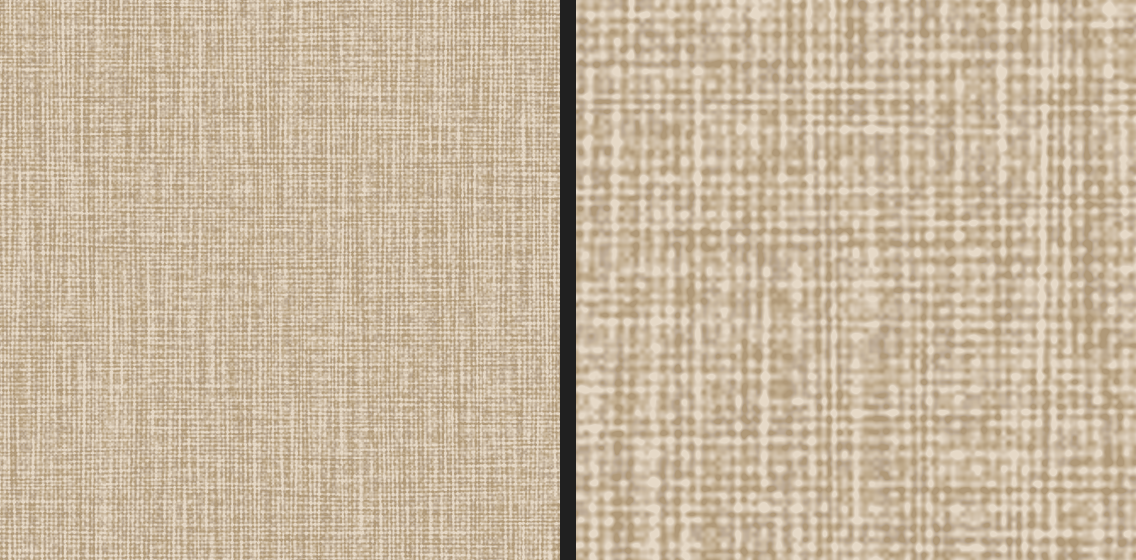
Left: the whole. Right: its middle third, enlarged.
Give the GLSL for this texture, as a Shadertoy shader.

```glsl
// Thread layout, counted per canvas height
const float WARP_COUNT = 121.0;
const float WEFT_COUNT = 126.0;
const float GRAIN_COUNT = 330.0;
const float SPACING_JITTER = 1.0;

// Contrast of each layer, in standard deviations of tone
const float TONE_SHIFT = 0.12;
const float WARP_RELIEF = 0.90;
const float WEFT_RELIEF = 0.68;
const float CROSSING_RELIEF = 0.45;
const float WARP_STREAK = 1.30;
const float WEFT_STREAK = 0.85;
const float BROAD_STREAK = 0.50;
const float GRAIN_RELIEF = 2.20;
const float SLUB_DEPTH = 0.80;

// Yarn colours from deep gap to lit crown
const vec3 GAP_BROWN = vec3(0.69, 0.60, 0.47);
const vec3 SHADE_TAN = vec3(0.76, 0.68, 0.56);
const vec3 SHADE_GREY = vec3(0.74, 0.67, 0.59);
const vec3 YARN_BEIGE = vec3(0.80, 0.73, 0.63);
const vec3 YARN_CREAM = vec3(0.84, 0.78, 0.70);
const vec3 CROWN_LIGHT = vec3(0.90, 0.85, 0.78);

const float TAU = 6.2831853;

// Integer hash of a lattice cell, 0 to 1
float hash(ivec2 cell) {
    uvec2 q = uvec2(cell) * uvec2(1597334673u, 3812015801u);
    uint n = q.x ^ q.y;
    n = (n ^ (n >> 16)) * 2246822519u;
    n = (n ^ (n >> 13)) * 3266489917u;
    return float((n ^ (n >> 16)) >> 8) / 16777216.0;
}

// Smooth value noise, 0 to 1
float noise(vec2 p) {
    ivec2 cell = ivec2(floor(p));
    vec2 f = fract(p);
    f = f * f * (3.0 - 2.0 * f);
    float low = mix(hash(cell), hash(cell + ivec2(1, 0)), f.x);
    float high = mix(hash(cell + ivec2(0, 1)), hash(cell + ivec2(1, 1)), f.x);
    return mix(low, high, f.y);
}

// Noise centred on zero
float signedNoise(vec2 p) {
    return noise(p) - 0.5;
}

// Difference of neighbouring threads, which leaves no broad patches
float threadContrast(vec2 p, vec2 neighbour) {
    return noise(p) - noise(p + neighbour);
}

// Thread coordinates with uneven spacing; integers lie on thread crowns
vec2 threadCoords(vec2 uv) {
    vec2 jitter = vec2(signedNoise(uv * vec2(38.0, 3.0) + 11.0),
                       signedNoise(uv * vec2(3.0, 34.0) + 57.0));
    return uv * vec2(WARP_COUNT, WEFT_COUNT) + SPACING_JITTER * jitter;
}

// Height and light of the cloth as a roughly normal tone
float weaveTone(vec2 uv, vec2 thread) {
    vec2 crown = cos(TAU * thread);

    // Relief fades in and out along each thread
    float warpForce = mix(0.25, 1.75, noise(vec2(thread.x, uv.y * 9.0) + 101.0));
    float weftForce = mix(0.15, 1.85, noise(vec2(uv.x * 14.0, thread.y) + 203.0));
    float tone = TONE_SHIFT + WARP_RELIEF * warpForce * crown.x + WEFT_RELIEF * weftForce * crown.y;

    // Alternating over and under crossings
    tone += CROSSING_RELIEF * cos(0.5 * TAU * thread.x) * cos(0.5 * TAU * thread.y);

    // Tone of single threads, and of loose bundles of warp
    tone += WARP_STREAK * threadContrast(vec2(thread.x, uv.y * 12.0) + 307.0, vec2(1.0, 0.0));
    tone += WEFT_STREAK * threadContrast(vec2(uv.x * 18.0, thread.y) + 401.0, vec2(0.0, 1.0));
    tone += BROAD_STREAK * signedNoise(uv * vec2(44.0, 3.5) + 503.0);

    // Scattered dark weft lines
    float slub = smoothstep(0.78, 0.95, noise(vec2(uv.x * 7.0, thread.y + 0.5) + 601.0));
    tone -= SLUB_DEPTH * slub * (0.5 - 0.5 * crown.y);

    // Fibre grain
    tone += GRAIN_RELIEF * signedNoise(uv * GRAIN_COUNT + 701.0);
    return tone;
}

// Piecewise ramp through the yarn colours
vec3 yarnColor(float tone, float greyness) {
    vec3 shade = mix(SHADE_TAN, SHADE_GREY, greyness);
    vec3 color = mix(GAP_BROWN, shade, clamp((tone + 1.55) / 0.95, 0.0, 1.0));
    color = mix(color, YARN_BEIGE, clamp((tone + 0.60) / 0.73, 0.0, 1.0));
    color = mix(color, YARN_CREAM, clamp((tone - 0.13) / 0.71, 0.0, 1.0));
    return mix(color, CROWN_LIGHT, clamp((tone - 0.84) / 0.81, 0.0, 1.0));
}

void mainImage(out vec4 fragColor, in vec2 fragCoord) {
    vec2 uv = fragCoord / iResolution.y;
    vec2 thread = threadCoords(uv);
    float greyness = smoothstep(0.35, 0.65, noise(thread * vec2(0.8, 0.5) + 809.0));
    fragColor = vec4(yarnColor(weaveTone(uv, thread), greyness), 1.0);
}
```
